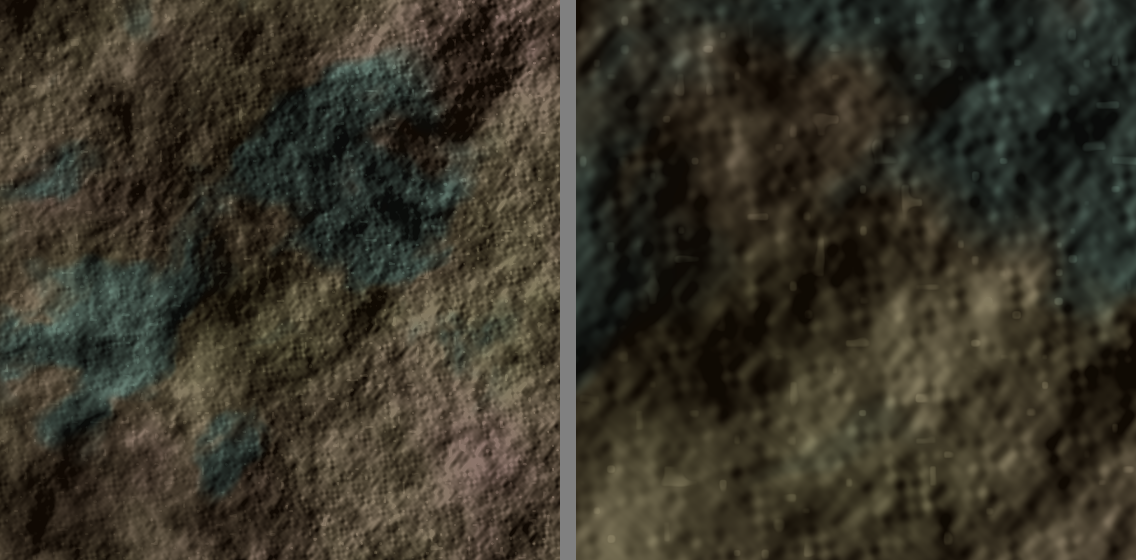
Left, the full canvas; right, a detail of the centre.
This texture is drawn by a WebGL 2 fragment shader. Its source:

```glsl
#version 300 es
precision highp float;
// Weathered brown rock face with diagonal ridges, dark hollows, fine grain and teal stains.

#define BASE_TONE 0.48
#define BROAD_CONTRAST 0.58
#define RELIEF_STRENGTH 0.19
#define RELIEF_REACH 0.35
#define HOLLOW_DEPTH 0.36
#define STAIN_AMOUNT 0.85
#define RIDGE_ANGLE 0.75
#define LIGHT_DIR vec2(-0.9, 0.42)
#define SHADOW_COLOR vec3(0.105, 0.077, 0.045)
#define EARTH_COLOR vec3(0.275, 0.237, 0.178)
#define LIGHT_COLOR vec3(0.48, 0.425, 0.35)
#define STAIN_TINT vec3(0.78, 1.04, 0.96)

uniform vec2 u_resolution;
out vec4 fragColor;

// Integer hash of a lattice cell, from -1 to 1
float hash(ivec2 cell) {
    uvec2 v = uvec2(cell) * 1664525u + 1013904223u;
    v.x += v.y * 1664525u;
    v.y += v.x * 1664525u;
    v ^= v >> 16u;
    v.x += v.y * 1664525u;
    v.x ^= v.x >> 16u;
    return float(v.x & 65535u) / 32767.5 - 1.0;
}

float noise(vec2 p) {
    ivec2 cell = ivec2(floor(p));
    vec2 f = fract(p);
    vec2 s = f * f * f * (f * (f * 6.0 - 15.0) + 10.0);
    float low = mix(hash(cell), hash(cell + ivec2(1, 0)), s.x);
    float high = mix(hash(cell + ivec2(0, 1)), hash(cell + ivec2(1, 1)), s.x);
    return mix(low, high, s.y);
}

mat2 rotation(float angle) {
    float c = cos(angle), s = sin(angle);
    return mat2(c, -s, s, c);
}

float fbm(vec2 p) {
    float sum = 0.0, amplitude = 0.53;
    for (int i = 0; i < 4; i++) {
        sum += amplitude * noise(p);
        p = rotation(0.6) * p * 2.03 + 17.3;
        amplitude *= 0.5;
    }
    return sum;
}

// Side-lit bumps, summed from coarse lumps to single grains
float relief(vec2 p, float grain) {
    float sum = 0.0, frequency = 10.0;
    for (int i = 0; i < 5; i++) {
        float fineness = float(i) / 4.0;
        vec2 q = rotation(0.35 * float(i) - 0.5) * p * frequency + 31.7 * float(i);
        vec2 reach = rotation(0.35 * float(i) - 0.5) * LIGHT_DIR * RELIEF_REACH;
        float slope = noise(q - reach) - noise(q + reach);
        sum += slope * mix(0.8, grain, fineness);
        frequency *= 1.95;
    }
    return sum;
}

vec3 rockColor(float tone) {
    vec3 lower = mix(SHADOW_COLOR, EARTH_COLOR, clamp(tone * 2.0, -0.25, 1.0));
    return mix(lower, LIGHT_COLOR, clamp(tone * 2.0 - 1.0, 0.0, 1.25));
}

void main() {
    vec2 p = gl_FragCoord.xy / min(u_resolution.x, u_resolution.y);

    // Ridge space runs along the diagonal, bent by a slow warp
    vec2 bend = vec2(fbm(p * 5.0 + 3.1), fbm(p * 5.0 + 47.9));
    vec2 ridge = rotation(-RIDGE_ANGLE) * vec2(p.x, -p.y);
    ridge = vec2(dot(p, vec2(cos(RIDGE_ANGLE), sin(RIDGE_ANGLE))),
                 dot(p, vec2(-sin(RIDGE_ANGLE), cos(RIDGE_ANGLE)))) + 0.07 * bend;

    // Broad light and dark, paler to the lower right
    float tone = BASE_TONE + BROAD_CONTRAST * fbm(ridge * vec2(4.0, 8.5) + 9.4);
    tone += 0.16 * (p.x - p.y);

    // Hollows
    float hollow = fbm(ridge * vec2(7.0, 11.0) + 71.2);
    tone -= HOLLOW_DEPTH * smoothstep(0.12, 0.5, hollow);

    // Grain, crisper to the right
    float grain = 0.8 + 0.45 * smoothstep(0.1, 0.9, p.x) + 0.4 * fbm(p * 6.0 + 22.6);
    tone += RELIEF_STRENGTH * relief(p + 0.006 * bend, grain);
    tone += 0.25 * smoothstep(0.72, 0.95, noise(p * 120.0 + 5.5)) * grain;

    // Warm and reddish drift of the earth
    vec3 color = rockColor(tone);
    float drift = fbm(p * 4.0 + 88.3);
    color *= 1.0 + drift * vec3(0.06, -0.05, 0.12);

    // Teal stains gathered around the middle
    float gather = 1.0 - smoothstep(0.2, 0.6, length(p - vec2(0.42, 0.52)));
    float stain = smoothstep(0.05, 0.42, fbm(ridge * vec2(4.5, 6.5) + 133.0) + 0.3 * gather - 0.12);
    stain *= STAIN_AMOUNT * smoothstep(0.0, 0.4, gather);
    color = mix(color, (color.g + 0.008) * STAIN_TINT, stain);

    fragColor = vec4(clamp(color, 0.0, 1.0), 1.0);
}
```
